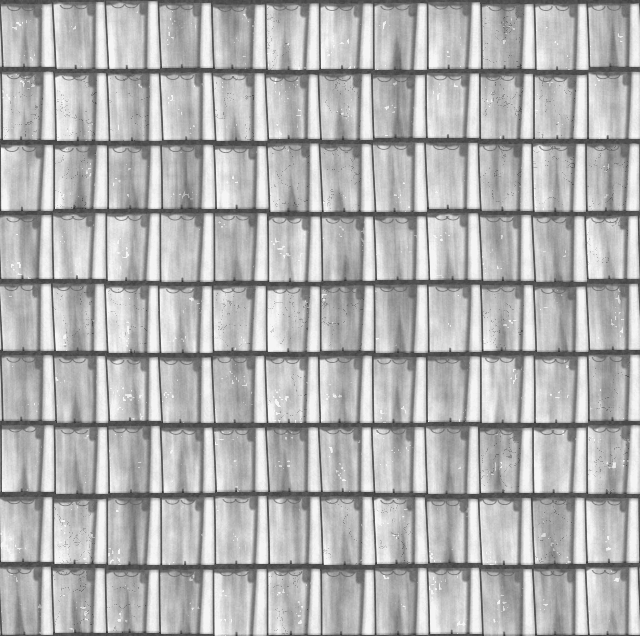
Reproduce this texture procedurally as a WebGL 2 fragment shader.

```glsl
#version 300 es
precision highp float;
// Grey clay roof: 12 x 9 interlocking tiles, each a stained flat pan with a
// tapered bright roll on its right, shaded by the ragged lip of the row above.
// Every random choice is seeded by the wrapped tile index, so the edges meet.
uniform vec2 u_resolution;
out vec4 fragColor;

const vec2 TILES = vec2(12.0, 9.0);
const float TAU = 6.2831853;
const float GAP = 0.27;
const float SHADOW = 0.35;

float hash(vec2 p) {
    return fract(sin(dot(p, vec2(127.1, 311.7))) * 43758.5453);
}

// Random value of a tile; the salt selects an independent property.
float tileHash(vec2 id, float salt) {
    return hash(mod(id, TILES) + salt * vec2(13.0, 29.0));
}

float noise(vec2 p) {
    vec2 i = floor(p), f = fract(p);
    f = f * f * (3.0 - 2.0 * f);
    vec2 e = vec2(0.0, 1.0);
    return mix(mix(hash(i), hash(i + e.yx), f.x),
               mix(hash(i + e.xy), hash(i + e.yy), f.x), f.y);
}

float fbm(vec2 p) {
    float sum = 0.0, amp = 0.5;
    for (int i = 0; i < 4; i++) {
        sum += amp * noise(p);
        p = p * 2.03 + 7.3;
        amp *= 0.5;
    }
    return sum / 0.9375;
}

// 1 below the limit, 0 above it, with a soft border.
float below(float x, float limit, float soft) {
    return 1.0 - smoothstep(limit - soft, limit + soft, x);
}

float roundBox(vec2 p, vec2 halfSize, float r) {
    vec2 q = abs(p) - halfSize + r;
    return length(max(q, 0.0)) + min(max(q.x, q.y), 0.0) - r;
}

// Weathered flat part: bright left side, grey centre, streaks and a pointed stain.
float panShade(vec2 q, vec2 id, vec2 seed) {
    float streak = fbm(vec2(q.x * 9.0, q.y * 1.1) + seed);
    float cloud = fbm(q * vec2(4.0, 5.0) + seed + 50.0);
    float centre = 0.42 + 0.16 * (tileHash(id, 3.0) - 0.5);
    float hollow = exp(-pow((q.x - centre) / 0.23, 2.0));
    float shade = 0.87 - 0.15 * hollow - 0.07 * smoothstep(0.3, 0.7, q.x);
    shade += 0.34 * (streak - 0.5) + 0.16 * (cloud - 0.5);
    shade += 0.09 * (0.45 - q.y) + 0.14 * (tileHash(id, 4.0) - 0.5);
    float reach = 0.4 + 0.4 * tileHash(id, 5.0);
    float flame = 0.13 * (1.0 - q.y / reach) - abs(q.x - centre + 0.06 * (streak - 0.5));
    shade -= 0.13 * smoothstep(-0.03, 0.06, flame) * step(0.45, tileHash(id, 6.0));
    return shade;
}

// Convex roll: t runs from its left foot (0) to the joint (1).
float rollShade(float t, vec2 q, vec2 seed) {
    float body = mix(0.74, 0.95, smoothstep(0.0, 0.35, t));
    body -= 0.17 * smoothstep(0.65, 1.0, t);
    return body + 0.14 * (fbm(q * vec2(8.0, 4.0) + seed) - 0.5);
}

void main() {
    vec2 uv = gl_FragCoord.xy / u_resolution;
    vec2 p = uv * TILES;
    vec2 px = TILES / u_resolution;
    p.x += 0.025 * sin(TAU * (uv.y * 2.0 + uv.x)) + 0.035 * (fract(p.y) - 0.5);

    // Tile index; the lower lip of each tile is raised by its own amount.
    vec2 id = floor(p);
    float lip = 0.05 * tileHash(id, 1.0);
    if (p.y < id.y + lip) {
        id.y -= 1.0;
        lip = 0.05 * tileHash(id, 1.0);
    }
    vec2 q = p - id - vec2(0.0, lip);
    float depth = id.y + 1.0 + 0.05 * tileHash(id + vec2(0.0, 1.0), 1.0) - p.y;
    vec2 seed = floor(mod(id, TILES)) * vec2(17.0, 31.0);

    // Pan and roll, with the dark groove at the foot of the roll.
    float foot = mix(0.75, 0.83, q.y) + 0.03 * (tileHash(id, 2.0) - 0.5);
    float onRoll = smoothstep(foot - px.x, foot + px.x, q.x);
    float pan = panShade(q, id, seed);
    pan = mix(pan, 0.42, 0.9 * smoothstep(foot - 0.11, foot - 0.025, q.x));

    // Hairline cracks and pale flecks on a few tiles.
    float crack = abs(fbm(q * vec2(3.0, 4.0) + seed + 90.0) - 0.5);
    pan -= 0.2 * below(crack, 0.004, 0.006) * step(0.65, tileHash(id, 7.0));
    float fleck = noise(q * vec2(26.0, 30.0) + seed) * noise(q * 5.0 + seed + 9.0);
    pan += 0.2 * smoothstep(0.62, 0.75, fleck);

    // Cast shadow on the pan: ragged band, hanging lobe and small loops.
    float ragged = 0.105 + 0.05 * (noise(vec2(q.x * 7.0, 0.0) + seed) - 0.5);
    float shadow = below(depth, ragged, 0.02);
    float lobe = roundBox(vec2(q.x - foot + 0.09, depth - 0.12), vec2(0.075, 0.14), 0.06);
    shadow = max(shadow, 0.85 * below(lobe, 0.0, 0.025));
    pan = mix(pan, SHADOW + 0.1 * noise(q * 14.0 + seed), 0.93 * shadow);
    for (int i = 0; i < 2; i++) {
        float k = float(i);
        vec2 c = vec2(0.26 + 0.26 * k + 0.08 * (tileHash(id, 8.0 + k) - 0.5), 0.1);
        float ring = abs(length((vec2(q.x, depth) - c) / vec2(0.12, 0.06)) - 1.0);
        pan = mix(pan, 0.38, 0.75 * below(ring, 0.1, 0.15) * step(c.y, depth));
    }

    float shade = mix(pan, rollShade((q.x - foot) / (1.0 - foot), q, seed), onRoll);
    shade *= 1.0 - 0.3 * onRoll * below(depth, 0.09, 0.04);

    // Dark joints: thin upright seam, gap under the lip, and a small centre clip.
    float seam = min(abs(q.x - 0.012), abs(q.x - 1.012));
    shade = mix(shade, GAP, 0.9 * below(seam, 0.016, px.x * 0.6));
    float gap = below(depth, 0.058 + 0.012 * noise(q * 9.0 + seed), px.y * 0.7);
    shade = mix(shade, GAP + 0.08 * noise(q * 20.0 + seed), gap);
    float clipX = 0.36 + 0.1 * tileHash(id, 11.0);
    float clipMark = roundBox(vec2(q.x - clipX, q.y), vec2(0.018, 0.055), 0.015);
    shade = mix(shade, 0.33, 0.8 * below(clipMark, 0.0, 0.015));
    shade -= 0.2 * below(q.y, 0.018, 0.02);

    shade += 0.05 * (noise(q * vec2(45.0, 55.0) + seed) - 0.5);
    fragColor = vec4(vec3(clamp(shade, 0.22, 0.96)), 1.0);
}
```
